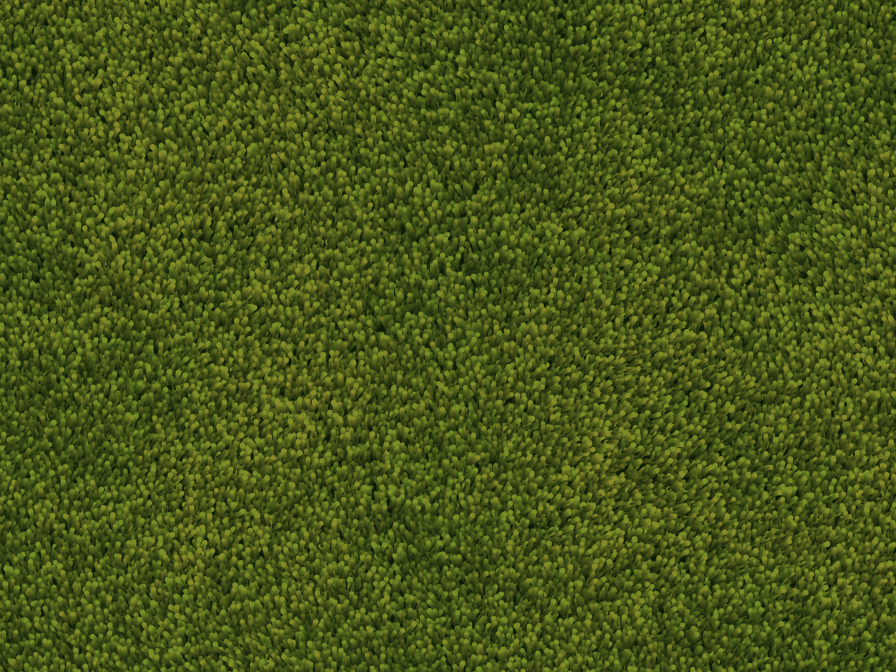
This texture is drawn by a Shadertoy shader. Its source:

```glsl
// Dense mossy turf: short overlapping blades with bright tips over dark gaps.

#define DENSITY 82.0      // blades per canvas height, in each layer
#define LAYERS 4
#define BLADE_LENGTH 1.45 // in cells
#define BLADE_RADIUS 0.27 // in cells
#define LEAN 0.75         // random tilt, radians
#define PATCH_SCALE 4.5
#define CLUMP_SCALE 26.0
#define PATCH_CONTRAST 0.34
#define CLUMP_CONTRAST 0.42
#define EXPOSURE 1.06

const vec3 SHADOW = vec3(0.030, 0.085, 0.025);
const vec3 LIGHT = vec3(0.430, 0.490, 0.135);

vec2 hash2(vec2 p) {
    vec2 q = vec2(dot(p, vec2(127.1, 311.7)), dot(p, vec2(269.5, 183.3)));
    return fract(sin(q) * 43758.5453);
}

float valueNoise(vec2 p) {
    vec2 i = floor(p), f = fract(p);
    f = f * f * (3.0 - 2.0 * f);
    float low = mix(hash2(i).x, hash2(i + vec2(1, 0)).x, f.x);
    float high = mix(hash2(i + vec2(0, 1)).x, hash2(i + vec2(1, 1)).x, f.x);
    return mix(low, high, f.y);
}

float fbm(vec2 p) {
    return 0.55 * valueNoise(p) + 0.3 * valueNoise(p * 2.1 + 17.3)
         + 0.15 * valueNoise(p * 4.3 + 41.7);
}

// Paints one layer of blades over turf: x is tone, y is hue shift.
vec2 paintLayer(vec2 turf, vec2 p, float layer, float flow, float soft) {
    float height = (layer + 1.0) / float(LAYERS);
    vec2 grid = p * DENSITY + layer * vec2(37.37, 71.61);
    vec2 cell = floor(grid);

    // Back rows first, so nearer blades overlap them.
    for (int y = 2; y >= -1; y--) {
        for (int x = -2; x <= 2; x++) {
            vec2 id = cell + vec2(x, y);
            vec2 place = hash2(id + layer * 13.7);
            vec2 trait = hash2(id + layer * 29.1 + 5.3);
            float angle = flow + LEAN * (trait.x * 2.0 - 1.0);
            vec2 axis = vec2(sin(angle), cos(angle));
            float len = BLADE_LENGTH * (0.65 + 0.35 * place.x);

            // Distance to a blade running from its tip down to its root.
            vec2 fromTip = id + place - grid;
            float along = clamp(dot(fromTip, axis) / len, 0.0, 1.0);
            float width = BLADE_RADIUS * (0.8 + 0.4 * trait.y);
            width *= 1.0 - 0.35 * along;
            float dist = length(fromTip - axis * along * len) - width;
            float cover = 1.0 - smoothstep(-soft, soft, dist);

            // Tips catch the light, roots sink into shade.
            float vigor = 0.58 + 0.52 * trait.y;
            float tone = vigor * mix(0.5, 1.0, height) * mix(1.0, 0.30, along);
            tone += 0.22 * height * trait.y * (1.0 - smoothstep(0.0, 0.3, along));
            turf = mix(turf, vec2(tone, place.y - 0.5), cover);
        }
    }
    return turf;
}

void mainImage(out vec4 fragColor, in vec2 fragCoord) {
    vec2 p = fragCoord / iResolution.y;
    float soft = DENSITY * max(0.7 / iResolution.y, 0.0013);

    // Broad patches, small clumps and the common lean of the blades.
    float region = fbm(p * PATCH_SCALE) - 0.5;
    float clump = fbm(p * CLUMP_SCALE + 9.1) - 0.5;
    float flow = 1.5 * (valueNoise(p * 3.2 + 23.0) - 0.4);

    vec2 turf = vec2(0.04, 0.0);
    for (int i = 0; i < LAYERS; i++) {
        turf = paintLayer(turf, p, float(i), flow, soft);
    }

    float shade = 1.0 + PATCH_CONTRAST * region + CLUMP_CONTRAST * clump;
    float tone = clamp(turf.x * shade * EXPOSURE, 0.0, 1.15);
    vec3 color = mix(SHADOW, LIGHT, tone);

    // Yellower and greener blades.
    float warmth = turf.y * 0.07 + region * 0.05;
    color += vec3(warmth, -0.2 * warmth, 0.1 * warmth) * tone;
    fragColor = vec4(clamp(color, 0.0, 1.0), 1.0);
}
```
